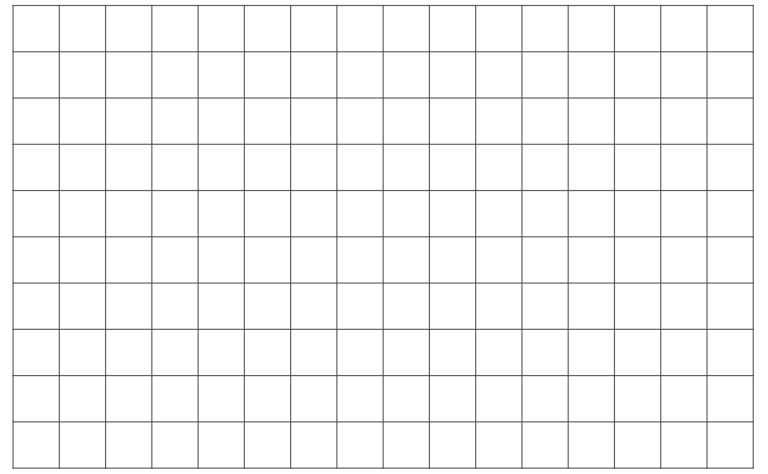
A Shadertoy shader for this pattern:

```glsl
const vec2 CELL_COUNT = vec2(16.0, 10.0);
const float CELL_SIZE = 0.0976;
const float LINE_WIDTH = 0.00215;
const vec2 GRID_CENTER = vec2(-0.0018, 0.0004);
const vec3 PAPER_COLOR = vec3(1.0);
const vec3 LINE_COLOR = vec3(0.28, 0.27, 0.275);

// Share of a filter window, centred at x, that lies within +-halfWidth
vec2 bandCoverage(vec2 x, vec2 halfWidth, float window) {
    vec2 high = min(x + 0.5 * window, halfWidth);
    vec2 low = max(x - 0.5 * window, -halfWidth);
    return clamp((high - low) / window, 0.0, 1.0);
}

// Ink of a finite square grid whose lower left corner is at the origin
float gridInk(vec2 p, vec2 count, float cell, float width, float window) {
    vec2 halfLine = vec2(0.5 * width);
    vec2 nearestLine = clamp(round(p / cell), vec2(0.0), count) * cell;
    vec2 lines = bandCoverage(p - nearestLine, halfLine, window);

    // End each line at the outer frame
    vec2 halfExtent = 0.5 * count * cell;
    vec2 inside = bandCoverage(p - halfExtent, halfExtent + halfLine, window);
    lines *= inside.yx;

    return 1.0 - (1.0 - lines.x) * (1.0 - lines.y);
}

void mainImage(out vec4 fragColor, in vec2 fragCoord) {
    // Canvas height is one unit
    vec2 p = (fragCoord - 0.5 * iResolution.xy) / iResolution.y;
    vec2 corner = GRID_CENTER - 0.5 * CELL_COUNT * CELL_SIZE;
    float filterWindow = 1.2 / iResolution.y;

    float ink = gridInk(p - corner, CELL_COUNT, CELL_SIZE, LINE_WIDTH, filterWindow);
    fragColor = vec4(mix(PAPER_COLOR, LINE_COLOR, ink), 1.0);
}
```
